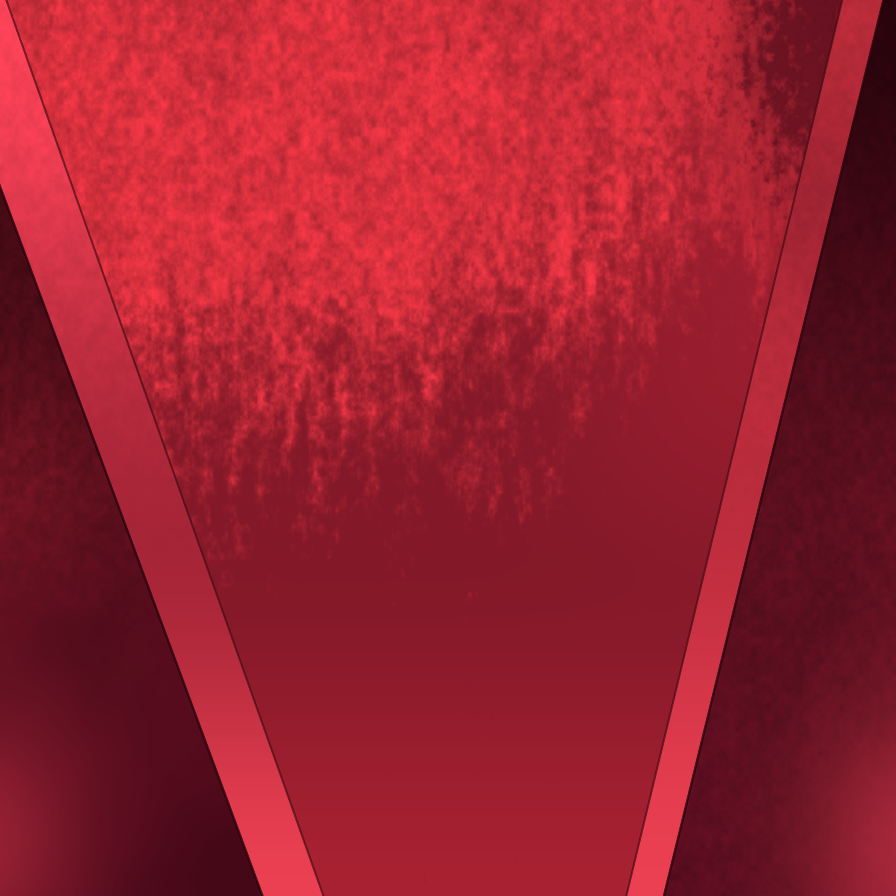
A Shadertoy shader for this background:

```glsl
float hash(vec2 p) {
    vec3 q = fract(vec3(p.xyx) * 0.1031);
    q += dot(q, q.yzx + 33.33);
    return fract((q.x + q.y) * q.z);
}

float valueNoise(vec2 p) {
    vec2 cell = floor(p), f = fract(p);
    f = f * f * (3.0 - 2.0 * f);
    float low = mix(hash(cell), hash(cell + vec2(1, 0)), f.x);
    float high = mix(hash(cell + vec2(0, 1)), hash(cell + vec2(1, 1)), f.x);
    return mix(low, high, f.y);
}

float fbm(vec2 p, int octaves) {
    float sum = 0.0, weight = 0.5, total = 0.0;
    for (int i = 0; i < octaves; i++) {
        sum += weight * valueNoise(p);
        total += weight;
        weight *= 0.6;
        p = p * 2.03 + vec2(17.3, 9.1);
    }
    return sum / total;
}

// Signed distance to a slanted edge, positive on its right side
float edgeDistance(vec2 p, float bottomX, float topX) {
    float run = topX - bottomX;
    return (p.x - bottomX - run * p.y) / sqrt(1.0 + run * run);
}

float cover(float d, float pixel) {
    return smoothstep(-0.75 * pixel, 0.75 * pixel, d);
}

float hairline(float d, float width, float pixel) {
    return 1.0 - smoothstep(width, width + pixel, abs(d));
}

float glow(vec2 p, vec2 center, vec2 radius) {
    vec2 q = (p - center) / radius;
    return exp(-dot(q, q));
}

// Vertical gradient through three colours
vec3 ramp(float y, float middleY, vec3 bottom, vec3 middle, vec3 top) {
    vec3 lower = mix(bottom, middle, smoothstep(0.0, middleY, y));
    return mix(lower, top, smoothstep(middleY, 1.0, y));
}

vec3 centerPanel(vec2 p, float grain, float streak, float cloud) {
    vec3 crimson = vec3(0.82, 0.185, 0.235);
    vec3 wine = vec3(0.51, 0.095, 0.155);
    vec3 base = mix(vec3(0.66, 0.13, 0.195), wine, smoothstep(-0.02, 0.40, p.y));
    base += vec3(0.09, 0.02, 0.025) * smoothstep(0.5, 0.85, p.x) * smoothstep(0.25, 0.6, p.y);

    // Worn bright paint with a ragged lower border
    float border = 0.55 + 0.22 * smoothstep(0.45, 0.9, p.x);
    float rough = (grain - 0.5) * 0.20 + (streak - 0.5) * 0.26 + (cloud - 0.5) * 0.16;
    float paint = smoothstep(-0.15, 0.17, p.y - border + rough);
    vec3 color = mix(base, crimson, paint);
    color *= 1.0 + paint * ((grain - 0.5) * 0.42 + (streak - 0.5) * 0.22 + (cloud - 0.5) * 0.14);

    // Stained upper right corner
    float stain = glow(p, vec2(0.96, 0.97), vec2(0.17, 0.25));
    float stainMask = smoothstep(0.25, 0.85, stain + (grain - 0.5) * 0.75 + (cloud - 0.5) * 0.3);
    return mix(color, vec3(0.34, 0.05, 0.11), stainMask * 0.85);
}

vec3 leftSide(vec2 p, float grain, float cloud) {
    vec3 color = ramp(p.y, 0.25, vec3(0.27, 0.03, 0.09), vec3(0.32, 0.045, 0.105), vec3(0.25, 0.04, 0.07));
    color += vec3(0.12, 0.03, 0.03) * glow(p, vec2(0.0, 0.47), vec2(0.16, 0.14));
    color *= 1.0 + (grain - 0.5) * 0.35 * smoothstep(0.2, 0.5, p.y) + (cloud - 0.5) * 0.25;
    return mix(color, vec3(0.67, 0.15, 0.23), 0.85 * glow(p, vec2(-0.04, 0.06), vec2(0.14, 0.15)));
}

vec3 rightSide(vec2 p, float grain, float cloud) {
    vec3 color = ramp(p.y, 0.42, vec3(0.32, 0.045, 0.11), vec3(0.37, 0.06, 0.12), vec3(0.17, 0.015, 0.05));
    color *= 1.0 + (grain - 0.5) * 0.30 + (cloud - 0.5) * 0.25;
    return mix(color, vec3(0.73, 0.18, 0.25), 0.85 * glow(p, vec2(1.03, 0.05), vec2(0.14, 0.17)));
}

void mainImage(out vec4 fragColor, in vec2 fragCoord) {
    vec2 p = fragCoord / iResolution.xy;
    float pixel = 1.0 / iResolution.y;

    // Texture layers
    float grain = fbm(p * vec2(120.0, 95.0), 3);
    float streak = fbm(p * vec2(65.0, 13.0), 4);
    float cloud = fbm(p * vec2(9.0, 7.0) + 31.0, 3);

    // Band edges
    float leftOuter = edgeDistance(p, 0.293, -0.077);
    float leftInner = edgeDistance(p, 0.361, 0.007);
    float rightInner = edgeDistance(p, 0.699, 0.940);
    float rightOuter = edgeDistance(p, 0.741, 0.986);

    // Band colours
    vec3 brightRose = vec3(0.92, 0.25, 0.32);
    vec3 leftBand = ramp(p.y, 0.39, brightRose, vec3(0.65, 0.145, 0.215), vec3(0.99, 0.26, 0.34));
    vec3 rightBand = ramp(p.y, 0.48, brightRose, vec3(0.73, 0.17, 0.235), vec3(0.73, 0.17, 0.225));
    rightBand -= vec3(0.10, 0.03, 0.03) * glow(p, vec2(0.92, 0.78), vec2(0.2, 0.12));
    float bandGrain = 1.0 + (grain - 0.5) * 0.14 * smoothstep(0.3, 0.7, p.y);

    // Panels from left to right
    vec3 color = leftSide(p, grain, cloud);
    color = mix(color, leftBand * bandGrain, cover(leftOuter, pixel));
    color = mix(color, centerPanel(p, grain, streak, cloud), cover(leftInner, pixel));
    color = mix(color, rightBand * bandGrain, cover(rightInner, pixel));
    color = mix(color, rightSide(p, grain, cloud), cover(rightOuter, pixel));

    // Thin dark seams
    float innerSeam = max(hairline(leftInner, 0.0006, pixel), hairline(rightInner, 0.0006, pixel));
    float outerSeam = max(hairline(leftOuter, 0.0008, pixel), hairline(rightOuter, 0.0008, pixel));
    color = mix(color, vec3(0.25, 0.04, 0.07), innerSeam * 0.65);
    color = mix(color, vec3(0.13, 0.01, 0.04), outerSeam * 0.75);
    fragColor = vec4(clamp(color, 0.0, 1.0), 1.0);
}
```
